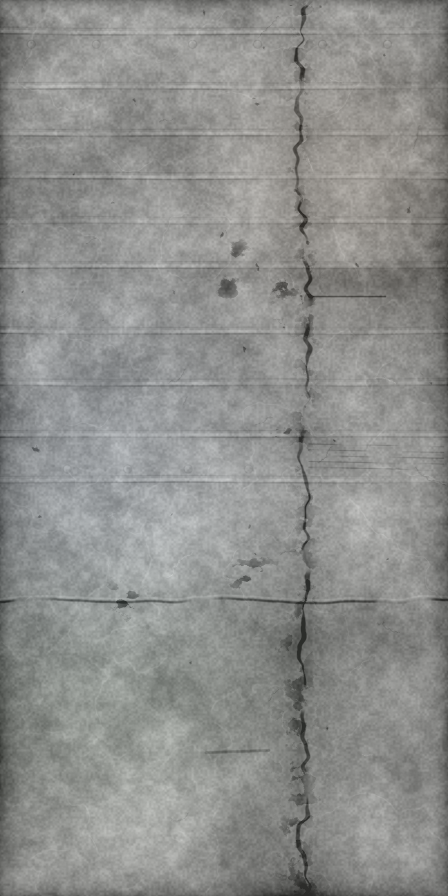
Reproduce this texture procedurally as a WebGL 2 fragment shader.

```glsl
#version 300 es
precision highp float;
uniform vec2 u_resolution;
out vec4 fragColor;

const float SEAMS[10] = float[10](1.927, 1.805, 1.701, 1.604, 1.505, 1.404, 1.258, 1.143, 1.029, 0.927);
// Chipped clusters: centre and radius
const vec3 CHIPS[7] = vec3[7](vec3(0.53, 1.44, 0.025), vec3(0.51, 1.36, 0.03), vec3(0.63, 1.36, 0.035),
    vec3(0.56, 0.71, 0.055), vec3(0.63, 1.04, 0.03), vec3(0.08, 0.995, 0.015), vec3(0.28, 0.65, 0.05));

float hash(vec2 p) {
    vec3 q = fract(vec3(p.xyx) * 0.1031);
    q += dot(q, q.yzx + 33.33);
    return fract((q.x + q.y) * q.z);
}

float noise(vec2 p) {
    vec2 i = floor(p), f = fract(p);
    f = f * f * (3.0 - 2.0 * f);
    return mix(mix(hash(i), hash(i + vec2(1, 0)), f.x),
               mix(hash(i + vec2(0, 1)), hash(i + vec2(1, 1)), f.x), f.y);
}

float fbm(vec2 p) {
    float sum = 0.0, gain = 0.52;
    for (int i = 0; i < 5; i++) {
        sum += gain * noise(p);
        p = mat2(1.6, 1.2, -1.2, 1.6) * p + 7.3;
        gain *= 0.5;
    }
    return sum;
}

float blot(vec2 p, float x, float y, float width, float height) {
    vec2 d = (p - vec2(x, y)) / vec2(width, height);
    return exp(-dot(d, d));
}

float segment(vec2 p, vec2 a, vec2 b) {
    vec2 ab = b - a;
    return length(p - a - ab * clamp(dot(p - a, ab) / dot(ab, ab), 0.0, 1.0));
}

float line(float d, float halfWidth) {
    float soft = max(0.002, 1.0 / u_resolution.x);
    return 1.0 - smoothstep(halfWidth - soft, halfWidth + soft, abs(d));
}

// Domed rivet lit from the upper left
float rivet(vec2 d) {
    float r = length(d);
    return line(r, 0.008) * dot(d, vec2(-4.5, 6.0)) - 0.07 * line(r - 0.009, 0.001);
}

void main() {
    vec2 p = gl_FragCoord.xy / u_resolution * vec2(1, 2);
    float broad = fbm(p * 3.0 + 4.0), medium = fbm(p * 11.0 + 20.0), fine = fbm(p * 42.0);
    vec2 warped = p + 0.035 * (vec2(medium, fine) - 0.5);

    // Mottled cement with grain and pale water marks
    float tone = 0.58 + 0.25 * (broad - 0.5) + 0.19 * (medium - 0.5) + 0.16 * (fine - 0.5);
    tone += 0.08 * (noise(p * 200.0) - 0.5);
    tone += 0.035 * (1.0 - smoothstep(0.0, 0.022, abs(fbm(p * 7.0 + 51.0) - 0.5)));

    // Bright and dirty regions
    tone += 0.07 * blot(warped, 0.8, 0.82, 0.16, 0.13) + 0.03 * blot(warped, 0.35, 0.85, 0.3, 0.2);
    tone += 0.13 * blot(warped, 0.13, 1.98, 0.2, 0.035) + 0.09 * blot(warped, 0.75, 1.98, 0.2, 0.03);
    tone += 0.04 * blot(warped, 0.5, 1.55, 0.3, 0.3) - 0.13 * blot(warped, 0.77, 1.37, 0.11, 0.03);
    tone -= 0.06 * blot(warped, 0.75, 0.58, 0.3, 0.05) + 0.04 * blot(warped, 0.2, 0.5, 0.25, 0.2);

    // Board joints: pale lip, dark edges
    float wear = mix(0.45, 1.0, smoothstep(0.3, 0.6, noise(p * vec2(9, 30)))) * (p.x < 0.68 ? 1.0 : 0.65);
    for (int i = 0; i < 10; i++) {
        float d = p.y - SEAMS[i] + 0.003 * (noise(vec2(p.x * 5.0, i * 9)) - 0.5);
        tone += wear * (0.075 * line(d - 0.002, 0.003) - 0.12 * line(d + 0.004, 0.0013) - 0.06 * line(d - 0.011, 0.0012));
        tone -= 0.025 * exp(-abs(d + 0.008) * 90.0);
    }

    // Rivet rows
    for (int i = 0; i < 6; i++) {
        tone += rivet(p - vec2(0.07 + 0.145 * float(i) + 0.07 * step(2.0, float(i)), 1.901));
        if (i < 4) tone += 0.7 * rivet(p - vec2(0.15 + 0.135 * float(i), 0.953));
    }

    // Broken lower joint
    float joint = p.y - 0.659 + 0.012 * (noise(vec2(p.x * 18.0, 3)) - 0.5);
    tone -= 0.24 * line(joint, 0.0025) * smoothstep(0.2, 0.55, noise(p * vec2(20, 5)));
    tone += 0.06 * line(joint - 0.007, 0.002) - 0.05 * exp(-abs(joint) * 55.0) * medium;

    // Jagged upright crack, sootier below
    float crack = p.x - 0.656 - 0.024 * noise(vec2(p.y * 9.0, 1)) - 0.018 * noise(vec2(p.y * 45.0, 8));
    float low = 1.0 - smoothstep(0.5, 0.75, p.y);
    tone -= 0.25 * line(crack, 0.001 + 0.005 * noise(vec2(p.y * 28.0, 4))) * smoothstep(0.15, 0.5, noise(p * 16.0 + 9.0));
    float soot = exp(-abs(crack + 0.015 * low) / mix(0.025, 0.045, low));
    tone -= soot * (0.07 + 0.09 * low) * smoothstep(0.3, 0.6, medium);
    tone -= 0.2 * soot * smoothstep(0.54, 0.66, fine);

    // Chips, scratches and pits
    float flakes = fbm(p * vec2(40, 55) + 60.0);
    for (int i = 0; i < 7; i++) {
        float area = blot(p, CHIPS[i].x, CHIPS[i].y, CHIPS[i].z, CHIPS[i].z);
        tone -= 0.25 * area * smoothstep(0.62, 0.74, flakes + 0.24 * area - 0.06);
    }
    for (int i = 0; i < 30; i++) {
        vec2 a = vec2(hash(vec2(i, 2)), 2.0 * hash(vec2(i, 7)));
        vec2 along = 0.11 * (vec2(hash(vec2(i, 13)), hash(vec2(i, 19))) - 0.5);
        tone += (i % 3 == 0 ? 0.07 : -0.09) * line(segment(warped, a, a + along), 0.0008);
        tone -= 0.2 * line(length(warped - a.yx * vec2(0.5, 2)), 0.001 + 0.003 * hash(vec2(i, 23)));
    }

    // Scraped ledges
    for (int i = 0; i < 5; i++) {
        float y = 1.009 - 0.013 * float(i);
        tone -= 0.13 * line(segment(p, vec2(0.69, y), vec2(0.99, y - 0.006)), 0.001) * smoothstep(0.3, 0.6, noise(p * vec2(14, 90)));
    }
    tone -= 0.25 * line(segment(p, vec2(0.69, 1.338), vec2(0.86, 1.338)), 0.0015);
    tone -= 0.14 * line(segment(p, vec2(0.46, 0.32), vec2(0.6, 0.325)), 0.003);

    // Grimy borders and colour tints
    float border = min(min(p.x, 1.0 - p.x), min(p.y, 2.0 - p.y));
    tone -= 0.22 * exp(-border * 45.0) * (0.3 + medium) + 0.05 * exp(-border * 12.0);
    vec3 tint = vec3(0.003, 0.004, -0.004) + vec3(-0.014, 0, 0.022) * blot(p, 0.2, 0.95, 0.35, 0.4);
    tint += vec3(0.016, 0, -0.014) * blot(p, 0.8, 1.6, 0.3, 0.3) + vec3(-0.008, 0.008, -0.008) * blot(p, 0.25, 0.45, 0.4, 0.3);
    fragColor = vec4(max(tone, 0.17) + tint, 1);
}
```
